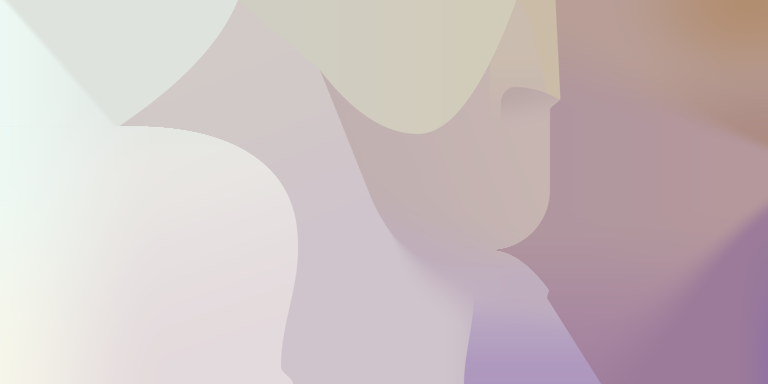
Reproduce this background procedurally as a WebGL 1 fragment shader.

```glsl
precision highp float;
// Abstract backdrop of overlapping soft folds, from pearl white to khaki, mauve and violet.

uniform vec2 u_resolution;

#define CANVAS vec2(768.0, 384.0) // design units across the canvas
#define EDGE_WIDTH 0.8            // half width of a crisp edge, in design units
#define FOLD_BLUR 42.0            // softness of the fold at its lower end
#define WEDGE_BLUR 5.0            // softness of the pearl wedge
#define CORNER_GLOW 150.0         // radius of the amber corner

const vec3 VEIL_TOP = vec3(0.822, 0.792, 0.780);
const vec3 VEIL_LOW = vec3(0.812, 0.768, 0.796);
const vec3 TAUPE_LEFT = vec3(0.755, 0.692, 0.692);
const vec3 TAUPE_RIGHT = vec3(0.776, 0.710, 0.695);
const vec3 LILAC = vec3(0.750, 0.682, 0.745);
const vec3 POCKET_TOP = vec3(0.730, 0.660, 0.760);
const vec3 POCKET_LOW = vec3(0.680, 0.594, 0.745);
const vec3 SAND = vec3(0.792, 0.738, 0.682);
const vec3 TAN = vec3(0.798, 0.736, 0.655);
const vec3 HOOK_SHADE = vec3(0.730, 0.661, 0.655);
const vec3 KHAKI_LEFT = vec3(0.816, 0.804, 0.760);
const vec3 KHAKI_RIGHT = vec3(0.820, 0.796, 0.725);
const vec3 BROWN = vec3(0.720, 0.620, 0.590);
const vec3 AMBER = vec3(0.698, 0.555, 0.440);
const vec3 UMBER = vec3(0.675, 0.548, 0.515);
const vec3 MAUVE = vec3(0.692, 0.592, 0.622);
const vec3 ROSE = vec3(0.708, 0.595, 0.612);
const vec3 PLUM = vec3(0.648, 0.518, 0.628);
const vec3 PURPLE = vec3(0.608, 0.482, 0.600);
const vec3 VIOLET = vec3(0.555, 0.435, 0.645);
const vec3 SAGE = vec3(0.870, 0.890, 0.868);
const vec3 MINT_GLOW = vec3(0.930, 0.978, 0.958);
const vec3 CREAM_GLOW = vec3(0.970, 0.970, 0.920);
const vec3 PEARL_TOP = vec3(0.885, 0.905, 0.888);
const vec3 PEARL = vec3(0.914, 0.908, 0.893);
const vec3 BLUSH = vec3(0.892, 0.856, 0.866);

float sq(float v) { return v * v; }

// Coverage of the side where d is positive
float cover(float d) { return smoothstep(-EDGE_WIDTH, EDGE_WIDTH, d); }

// Lower rim of the khaki drape, as a height for each x
float drapeRim(float x) {
  if (x < 320.0) return 0.854 * (x - 238.0);
  float u = x - 418.0;
  return 134.0 - sq(u) * (u < 0.0 ? 0.00666 : 0.0138);
}

// Border between the centre folds and the right side, as an x for each y
float rightBorder(float y) {
  float upper = mix(555.5 + 0.05 * y, 550.0, smoothstep(98.0, 110.0, y));
  if (y < 190.0) return upper;
  if (y < 250.0) return 490.0 + 60.0 * sqrt(1.0 - sq((y - 190.0) / 60.0));
  if (y < 290.0) return 490.0 + 59.0 * sqrt((y - 250.0) / 40.0);
  return 549.0 - 2.0 * smoothstep(290.0, 298.0, y) + 0.63 * max(y - 298.0, 0.0);
}

// Right side of the pearl dome: superellipse shoulder, then a slight taper
float domeBorder(float y) {
  float rise = clamp((250.0 - y) / 124.0, 0.0, 1.0);
  float shoulder = 122.0 + 176.0 * pow(1.0 - pow(rise, 2.45), 1.0 / 2.45);
  return shoulder - 17.0 * smoothstep(250.0, 365.0, y)
    + 12.0 * smoothstep(367.0, 384.0, y);
}

// Upper rim of the small hook
float hookRim(float x) {
  if (x > 515.0) return 87.0 + 13.0 * sq((x - 515.0) / 45.0);
  return 103.0 - 16.0 * sqrt(max(0.0, 1.0 - sq((515.0 - x) / 14.0)));
}

vec3 centreFolds(float x, float y) {
  vec3 col = mix(VEIL_TOP, VEIL_LOW, smoothstep(20.0, 300.0, y + 0.4 * (x - 250.0)));
  // Taupe fold that melts into lilac
  float foldX = 320.0 + 0.4 * (y - 70.0) + 0.004 * sq(max(y - 195.0, 0.0));
  float blur = mix(EDGE_WIDTH, FOLD_BLUR, smoothstep(225.0, 310.0, y));
  vec3 fold = mix(TAUPE_LEFT, TAUPE_RIGHT, smoothstep(340.0, 540.0, x + 0.4 * (130.0 - y)));
  fold = mix(fold, LILAC, smoothstep(185.0, 280.0, y - 0.35 * (x - 410.0)));
  float fade = 1.0 - 0.8 * smoothstep(255.0, 370.0, y);
  col = mix(col, fold, smoothstep(-blur, blur, x - foldX) * fade);
  // Lilac bulge and violet pocket
  col = mix(col, LILAC, smoothstep(440.0, 520.0, x) * smoothstep(250.0, 280.0, y));
  float pocketX = 474.0 - 10.0 * smoothstep(295.0, 384.0, y);
  vec3 pocket = mix(POCKET_TOP, POCKET_LOW, smoothstep(300.0, 384.0, y));
  col = mix(col, pocket, cover(x - pocketX) * smoothstep(285.0, 325.0, y - 0.15 * (x - 480.0)));
  // Sand and tan sliver with the hook beneath
  float sliver = smoothstep(-3.0, 3.0, x - 515.0 - 32.0 * sqrt(y / 95.0))
    * (1.0 - cover(y - 101.0));
  vec3 sand = mix(SAND, TAN, sliver);
  col = mix(col, sand, cover(x - 490.0) * (1.0 - smoothstep(45.0, 125.0, y) * (1.0 - sliver)));
  float hook = cover(y - hookRim(x)) * cover(x - 501.0);
  vec3 hookColor = mix(HOOK_SHADE, TAUPE_RIGHT, smoothstep(90.0, 150.0, y + 0.4 * (x - 501.0)));
  col = mix(col, hookColor, hook * (1.0 - smoothstep(98.0, 135.0, y)));
  // Khaki drape
  vec3 khaki = mix(KHAKI_LEFT, KHAKI_RIGHT, smoothstep(280.0, 520.0, x));
  return mix(col, khaki, cover(drapeRim(x) - y));
}

vec3 rightSide(float x, float y) {
  float nearEdge = smoothstep(560.0, 768.0, x);
  float corner = 1.0 - smoothstep(0.0, CORNER_GLOW, length(vec2(x - 750.0, y * 1.4)));
  vec3 brown = mix(BROWN, UMBER, nearEdge * smoothstep(40.0, 140.0, y));
  brown = mix(brown, AMBER, corner);
  vec3 low = mix(MAUVE, ROSE, nearEdge);
  low = mix(low, PLUM, smoothstep(210.0, 370.0, y));
  float ridge = y - 60.0 - 0.423 * (x - 560.0);
  vec3 col = mix(brown, low, smoothstep(-1.0, 1.0, ridge / mix(45.0, 8.0, nearEdge)));
  float slope = y - 205.0 - 0.72 * (768.0 - x);
  vec3 purple = mix(PURPLE, VIOLET, smoothstep(735.0, 785.0, x) * smoothstep(220.0, 370.0, y));
  return mix(col, purple, smoothstep(-12.0, mix(130.0, 14.0, nearEdge), slope));
}

vec3 pearl(float x, float y) {
  vec3 body = mix(PEARL_TOP, PEARL, smoothstep(90.0, 180.0, y));
  body = mix(body, BLUSH, smoothstep(120.0, 360.0, y + 0.35 * (x - 200.0)));
  vec3 glow = mix(MINT_GLOW, CREAM_GLOW, smoothstep(140.0, 384.0, y));
  return mix(glow, body, smoothstep(-30.0, 165.0, x));
}

void main() {
  // y runs down from the top edge
  vec2 p = gl_FragCoord.xy / u_resolution * CANVAS;
  float x = p.x, y = CANVAS.y - p.y;
  vec3 col = mix(centreFolds(x, y), rightSide(x, y), cover(x - rightBorder(y)));
  // Left side: sage panel, pearl wedge and dome
  float sageX = 238.0 - 0.4 * y - 0.0043 * y * y;
  col = mix(col, SAGE, cover(sageX - x) * cover(127.0 - y));
  float wedge = smoothstep(-WEDGE_BLUR, WEDGE_BLUR, 5.0 + 0.873 * y - x) * cover(127.0 - y);
  float dome = cover(domeBorder(y) - x) * cover(y - 126.0);
  gl_FragColor = vec4(mix(col, pearl(x, y), max(wedge, dome)), 1.0);
}
```
